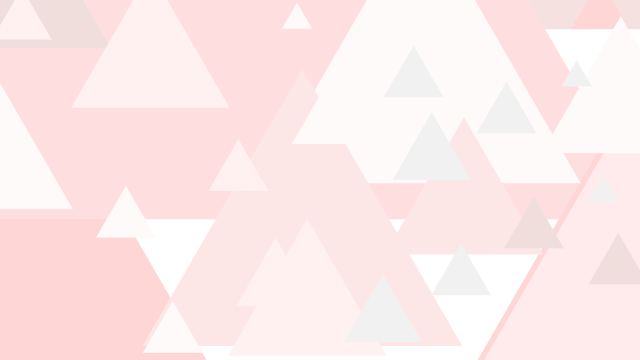
Write a Shadertoy shader that draws this background.

```glsl
#define PINK  vec3(1.0, 0.87, 0.875)
#define ROSE  vec3(1.0, 0.84, 0.84)
#define MIST  vec3(0.994, 0.902, 0.902)
#define BLUSH vec3(1.0, 0.945, 0.94)
#define VEIL  vec3(1.0, 0.922, 0.922)
#define SNOW  vec3(1.0, 0.98, 0.98)
#define GREY  vec3(0.945, 0.945, 0.945)
#define DUSK  vec3(0.94, 0.87, 0.865)
#define MEDIUM_COUNT 5
#define SMALL_COUNT 16

// Signed distance to an upright equilateral triangle, from the middle of its base
float triangleDistance(vec2 p, float halfWidth) {
    return max(-p.y, 0.866 * (abs(p.x) - halfWidth) + 0.5 * p.y);
}

// Paints one flat triangle with a one-pixel smooth edge
void paint(inout vec3 colour, vec2 p, vec2 base, float halfWidth, vec3 ink) {
    float d = triangleDistance(p - base, halfWidth);
    colour = mix(colour, ink, clamp(0.5 - d * iResolution.y, 0.0, 1.0));
}

vec3 mediumInk(int i) {
    if (i == 3) return MIST;
    return i % 4 == 0 ? SNOW : BLUSH;
}

// Cool greys gather on the right, warm whites on the left
vec3 smallInk(int i, float across) {
    if (across > 0.58) return i % 10 == 4 ? DUSK : GREY;
    return i % 2 == 0 ? BLUSH : SNOW;
}

float smallHalfWidth(int i) {
    if (i % 5 == 0) return 0.109;
    return i % 4 == 1 ? 0.042 : 0.083;
}

void mainImage(out vec4 fragColor, in vec2 fragCoord) {
    vec2 p = fragCoord / iResolution.y;
    float aspect = iResolution.x / iResolution.y;
    vec3 colour = vec3(1.0);

    // Broad planes, back to front
    paint(colour, p, vec2(-0.225, -0.157), 0.889, ROSE);
    paint(colour, p, vec2(1.70, 0.919), 0.444, mix(DUSK, MIST, 0.4));
    paint(colour, p, vec2(1.667, 0.919), 0.081, ROSE);
    paint(colour, p, vec2(0.43, 0.391), 1.389, PINK);
    paint(colour, p, vec2(2.125, -0.157), 0.889, ROSE);
    paint(colour, p, vec2(2.143, -0.157), 0.889, VEIL);
    paint(colour, p, vec2(1.169, 0.491), 0.444, SNOW);
    paint(colour, p, vec2(0.086, 0.866), 0.222, DUSK);
    paint(colour, p, vec2(0.84, 0.039), 0.444, MIST);

    // Medium triangles, evenly spread across with cycling heights
    for (int i = 0; i < MEDIUM_COUNT; i++) {
        float k = float(i);
        vec2 base = vec2((0.245 * k - 0.01) * aspect, 0.97 * fract(0.69 + 0.29 * k) - 0.25);
        paint(colour, p, base, 0.22, mediumInk(i));
    }

    // Small triangles, scattered and denser to the right
    for (int i = 0; i < SMALL_COUNT; i++) {
        float k = float(i);
        float across = pow(fract(0.3 + 0.618 * k), 0.7);
        vec2 base = vec2(across * aspect, fract(0.15 + 0.29 * k));
        paint(colour, p, base, smallHalfWidth(i), smallInk(i, across));
    }

    fragColor = vec4(colour, 1.0);
}
```
